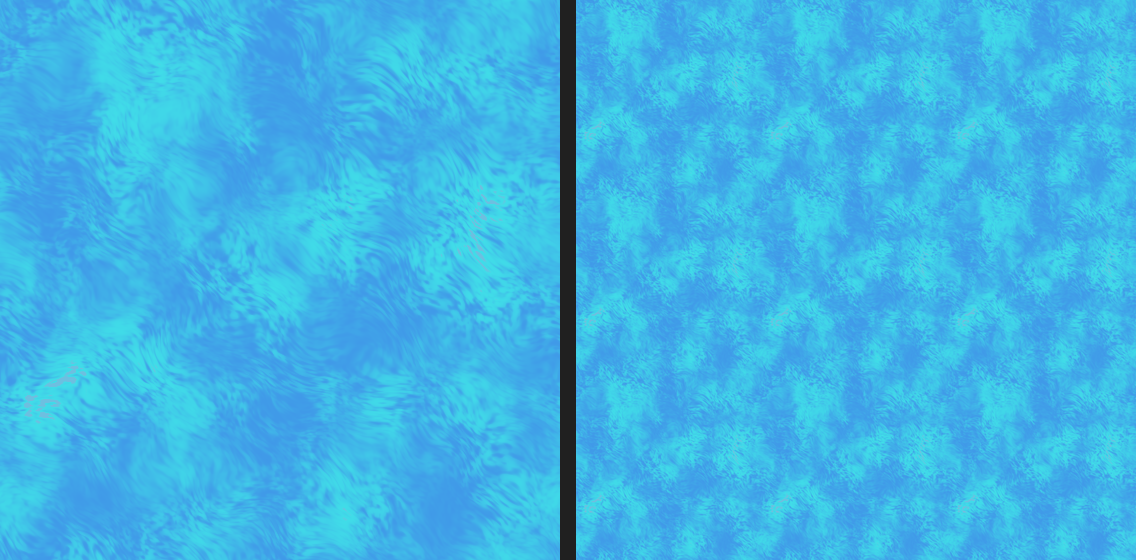
Left: one tile. Right: repeated 3 by 3.
A Shadertoy shader for this texture:

```glsl
// Crumpled, icy blue surface: soft bright clouds under fine diagonal folds.
// Wrapping gradient noise makes the clouds; the same noise, stretched along
// whole-number directions and bent by a slow warp, makes the folds.

#define CLOUD_CELLS vec2(5.0, 4.0)
#define CLOUD_GAIN 0.58
#define CLOUD_CONTRAST 3.1
#define FOLD_CONTRAST 3.1
#define FOLD_STRETCH 2.3
#define CREASE 0.7
#define WARP_CELLS 9.0
#define WARP_AMOUNT 0.045
#define DEEP_BLUE vec3(0.25, 0.60, 0.91)
#define BRIGHT_CYAN vec3(0.25, 0.88, 0.91)
#define PALE_FLECK vec3(0.47, 0.72, 0.87)

// Integer hash of a lattice cell and a layer seed, from 0 to 1.
float hash(vec2 cell, float seed) {
    uvec3 v = uvec3(cell, seed);
    uint h = v.x * 1597334677u ^ v.y * 3812015801u ^ v.z * 2798796415u;
    h = (h ^ (h >> 16)) * 2146121005u;
    h = (h ^ (h >> 15)) * 2221713035u;
    h ^= h >> 16;
    return float(h >> 8) / 16777216.0;
}

// Slope at one lattice corner, wrapped to the period.
float corner(vec2 cell, vec2 offset, vec2 period, float seed) {
    float angle = 6.28318 * hash(mod(cell, period), seed);
    return dot(vec2(cos(angle), sin(angle)), offset);
}

// Gradient noise that repeats after a whole number of cells.
float noise(vec2 p, vec2 period, float seed) {
    vec2 cell = floor(p), f = p - cell;
    vec2 s = f * f * f * (f * (f * 6.0 - 15.0) + 10.0);
    vec2 right = vec2(1.0, 0.0), up = vec2(0.0, 1.0);
    float low = mix(corner(cell, f, period, seed),
                    corner(cell + right, f - right, period, seed), s.x);
    float high = mix(corner(cell + up, f - up, period, seed),
                     corner(cell + 1.0, f - 1.0, period, seed), s.x);
    return mix(low, high, s.y);
}

// Large soft patches with some broken detail.
float clouds(vec2 p) {
    float sum = 0.0, weight = 1.0;
    vec2 cells = CLOUD_CELLS;
    for (int i = 0; i < 5; i++) {
        float seed = 11.0 + float(i);
        sum += weight * noise(p * cells + 0.37 * seed, cells, seed);
        weight *= CLOUD_GAIN;
        cells *= 2.0;
    }
    return sum;
}

// Stretched creases; "across" holds whole numbers so that the folds wrap.
float folds(vec2 p, vec2 across, float count, float seed) {
    vec2 q = vec2(dot(p, across), dot(p, vec2(across.y, -across.x)));
    float sum = 0.0;
    for (int i = 0; i < 3; i++) {
        vec2 cells = vec2(count, floor(count / FOLD_STRETCH));
        float n = noise(q * cells + 0.41 * seed, cells, seed);
        sum += 0.5 * (n + CREASE * (0.17 - abs(n)));
        count = floor(count * 1.8);
        seed += 1.0;
    }
    return sum;
}

void mainImage(out vec4 fragColor, in vec2 fragCoord) {
    vec2 uv = fragCoord / iResolution.xy;

    // Slow warp that turns the folds
    vec2 warpCells = vec2(WARP_CELLS);
    vec2 warp = WARP_AMOUNT * vec2(noise(uv * warpCells, warpCells, 1.0),
                                   noise(uv * warpCells + 0.5, warpCells, 2.0));
    vec2 bent = uv + warp;

    // Two fold directions, traded region by region
    vec2 regionCells = vec2(4.0);
    float region = noise(uv * regionCells + 0.3, regionCells, 3.0);
    float steep = folds(bent, vec2(1.0, 1.0), 35.0, 21.0);
    float shallow = folds(bent, vec2(1.0, 3.0), 16.0, 31.0);
    float fold = mix(steep, shallow, smoothstep(-0.05, 0.25, region));

    // Smooth areas beside rough ones
    vec2 roughCells = vec2(6.0);
    float rough = noise(bent * roughCells + 0.6, roughCells, 4.0);
    fold *= mix(0.45, 1.35, smoothstep(-0.3, 0.3, rough));

    // Height to colour, through a soft curve
    float height = CLOUD_CONTRAST * clouds(uv + 0.5 * warp) + FOLD_CONTRAST * fold;
    float tone = 1.0 / (1.0 + exp(0.4 - 1.28 * height));
    vec3 color = mix(DEEP_BLUE, BRIGHT_CYAN, tone);

    // Rare pale flecks on the highest spots
    color = mix(color, PALE_FLECK, 0.8 * smoothstep(2.5, 2.85, height));
    fragColor = vec4(color, 1.0);
}
```
